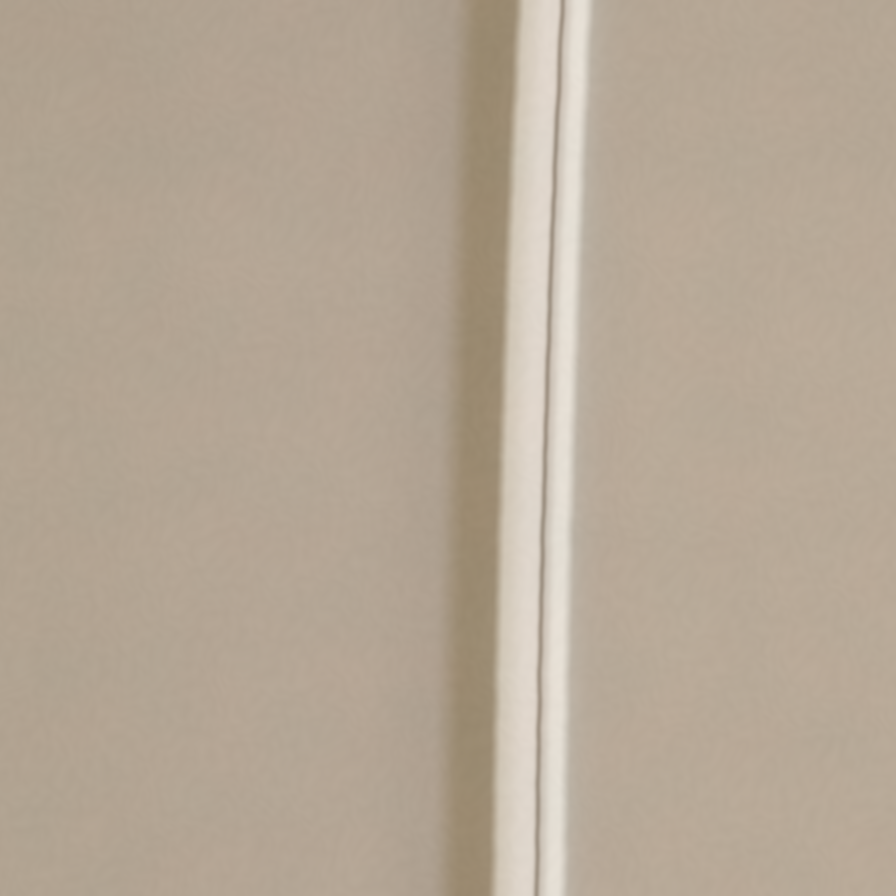
Reproduce this texture procedurally as a three.js fragment shader.

```glsl
varying vec2 vUv;

// Colours
const vec3 WALL_LEFT = vec3(0.695, 0.640, 0.570);
const vec3 WALL_MID = vec3(0.708, 0.650, 0.585);
const vec3 WALL_RIGHT = vec3(0.722, 0.664, 0.595);
const vec3 SHADOW = vec3(0.605, 0.540, 0.440);
const vec3 TRIM_SIDE = vec3(0.815, 0.775, 0.710);
const vec3 TRIM_FACE = vec3(0.875, 0.840, 0.800);
const vec3 TRIM_LIP = vec3(0.900, 0.875, 0.835);
const vec3 GROOVE = vec3(0.610, 0.560, 0.500);
const vec3 COOL_GLOW = vec3(0.755, 0.735, 0.695);

// Horizontal places along the bottom edge
const float SHADOW_X = 0.490;
const float TRIM_LEFT_X = 0.551;
const float GROOVE_X = 0.599;
const float TRIM_RIGHT_X = 0.629;

// Lean and bow of the trim, as linear and squared terms in height
const vec2 TRIM_BEND = vec2(0.009, 0.020);
const vec2 SHADOW_BEND = vec2(0.012, 0.012);

// Softness and texture
const float EDGE_SOFT = 0.007;
const float SHADOW_SOFT = 0.017;
const float GROOVE_WIDTH = 0.0033;
const float GLOW_REACH = 0.016;
const float MOTTLE = 0.016;
const float GRAIN = 0.013;

vec2 hashGradient(vec2 cell) {
    float angle = 6.2832 * fract(sin(dot(cell, vec2(127.1, 311.7))) * 4375.85);
    return vec2(cos(angle), sin(angle));
}

float gradientNoise(vec2 p) {
    vec2 cell = floor(p);
    vec2 f = fract(p);
    vec2 w = f * f * f * (f * (f * 6.0 - 15.0) + 10.0);
    float a = dot(hashGradient(cell), f);
    float b = dot(hashGradient(cell + vec2(1.0, 0.0)), f - vec2(1.0, 0.0));
    float c = dot(hashGradient(cell + vec2(0.0, 1.0)), f - vec2(0.0, 1.0));
    float d = dot(hashGradient(cell + 1.0), f - 1.0);
    return mix(mix(a, b, w.x), mix(c, d, w.x), w.y);
}

float fbm(vec2 p) {
    float sum = 0.0;
    float amplitude = 0.5;
    for (int i = 0; i < 4; i++) {
        sum += amplitude * gradientNoise(p);
        p = p * 2.03 + 7.3;
        amplitude *= 0.5;
    }
    return sum;
}

float softStep(float edge, float softness, float x) {
    return smoothstep(edge - softness, edge + softness, x);
}

float bend(vec2 terms, float y) {
    return terms.x * y + terms.y * y * y;
}

vec3 wallColour(vec2 uv) {
    vec3 wall = mix(WALL_LEFT, WALL_MID, smoothstep(0.0, 0.35, uv.x));
    wall = mix(wall, WALL_RIGHT, smoothstep(0.60, 0.75, uv.x));
    return wall - 0.012 * smoothstep(0.65, 1.0, uv.y);
}

void main() {
    vec2 uv = vUv;
    float wobble = 0.0012 * gradientNoise(vec2(3.7, uv.y * 34.0));
    float x = uv.x - bend(TRIM_BEND, uv.y) + wobble;
    float shadowX = uv.x - bend(SHADOW_BEND, uv.y);

    // Wall with a broad penumbra and a darker band beside the trim
    vec3 colour = wallColour(uv);
    colour *= 1.0 - 0.035 * smoothstep(0.39, SHADOW_X, shadowX) * step(x, GROOVE_X);
    float shadow = softStep(SHADOW_X + 0.006, SHADOW_SOFT, shadowX);
    shadow *= 1.0 - 0.12 * smoothstep(0.525, TRIM_LEFT_X, x);
    colour = mix(colour, SHADOW, shadow * step(x, GROOVE_X));

    // Cool halo on the right wall
    float outside = max(x - TRIM_RIGHT_X, 0.0);
    float glow = exp(-outside / GLOW_REACH) * step(GROOVE_X, x);
    colour = mix(colour, COOL_GLOW, 0.75 * glow);

    // Rounded trim, brightening towards its outer lip
    vec3 trim = mix(TRIM_SIDE, TRIM_FACE, smoothstep(TRIM_LEFT_X, GROOVE_X - 0.014, x));
    trim = mix(trim, TRIM_LIP, smoothstep(GROOVE_X, GROOVE_X + 0.014, x));
    float trimMask = softStep(TRIM_LEFT_X, EDGE_SOFT, x)
        * (1.0 - softStep(TRIM_RIGHT_X, EDGE_SOFT, x));
    colour = mix(colour, trim, trimMask);

    // Narrow groove with a softly shaded right bank
    float grooveOffset = (x - GROOVE_X) / GROOVE_WIDTH;
    float groove = exp(-grooveOffset * grooveOffset);
    float bankOffset = (x - GROOVE_X - 0.006) / 0.006;
    float bank = exp(-bankOffset * bankOffset);
    colour = mix(colour, GROOVE, clamp(0.85 * groove + 0.22 * bank, 0.0, 1.0));

    // Faint paint mottling and fine grain
    float mottle = fbm(uv * 9.0);
    float grain = gradientNoise(uv * vec2(95.0, 80.0) + 4.0 * mottle);
    colour += MOTTLE * mottle * vec3(1.0, 0.9, 0.8) + GRAIN * grain;
    colour.r += 0.010 * gradientNoise(uv * 14.0 + 21.0);

    gl_FragColor = vec4(clamp(colour, 0.0, 1.0), 1.0);
}
```
